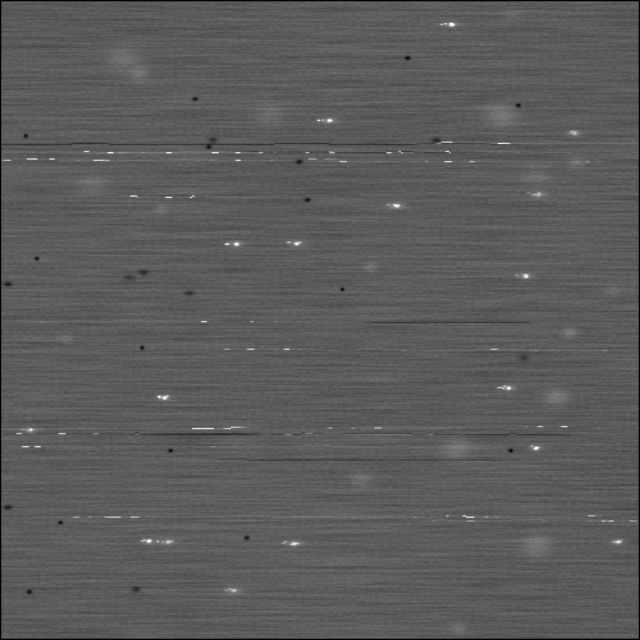
Give the GLSL for this texture, as a WebGL 1 fragment shader.

```glsl
precision highp float;
uniform vec2 u_resolution;

const float BASE_GREY = 0.357;
const float BORDER = 0.002;

vec2 hash2(vec2 p) {
  vec3 q = fract(vec3(p.xyx) * vec3(0.1031, 0.1030, 0.0973));
  q += dot(q, q.yzx + 33.33);
  return fract((q.xx + q.yz) * q.zy);
}

float gradientDot(vec2 cell, vec2 offset) {
  float angle = 6.2832 * hash2(cell).x;
  return dot(vec2(cos(angle), sin(angle)), offset);
}

float gradientNoise(vec2 p) {
  vec2 i = floor(p);
  vec2 f = p - i;
  vec2 u = f * f * f * (f * (f * 6.0 - 15.0) + 10.0);
  vec2 e = vec2(1.0, 0.0);
  float low = mix(gradientDot(i, f), gradientDot(i + e, f - e), u.x);
  float high = mix(gradientDot(i + e.yx, f - e.yx), gradientDot(i + e.xx, f - e.xx), u.x);
  return mix(low, high, u.y);
}

float blob(vec2 d, vec2 radius) {
  vec2 q = d / radius;
  return exp(-dot(q, q));
}

// Brushed rows, fine grain and slow shading
float brushedSurface(vec2 uv) {
  float rows = 0.060 * gradientNoise(uv * vec2(4.0, 187.0) + 7.3);
  rows += 0.052 * gradientNoise(uv * vec2(13.0, 331.0) + 41.7);
  float grain = 0.046 * gradientNoise(uv * vec2(140.0, 307.0) + 83.1);
  float shading = 0.018 * gradientNoise(uv * vec2(2.0, 5.0) + 3.6);
  return rows + grain + shading;
}

// Wide, faint bright clouds
float glows(vec2 uv) {
  float sum = 0.0;
  for (int i = 0; i < 18; i++) {
    vec2 id = vec2(float(i), 11.0);
    vec2 size = hash2(id + 50.0);
    vec2 radius = mix(0.008, 0.022, size.x * size.x) * vec2(1.2, 0.9);
    sum += mix(0.04, 0.13, size.y) * blob(uv - hash2(id), radius);
  }
  return sum;
}

// Small dark pits, some of them soft and wide
float pits(vec2 uv) {
  float sum = 0.0;
  for (int i = 0; i < 24; i++) {
    vec2 id = vec2(float(i), 23.0);
    float softness = hash2(id + 70.0).x;
    softness *= softness;
    vec2 radius = mix(vec2(0.0032, 0.003), vec2(0.009, 0.005), softness);
    sum += mix(0.36, 0.10, softness) * blob(uv - hash2(id), radius);
  }
  return sum;
}

// Bright specks with a broken tail on the left and a soft halo
float sparks(vec2 uv) {
  float sum = 0.0;
  for (int i = 0; i < 17; i++) {
    vec2 id = vec2(float(i), 37.0);
    vec2 d = uv - hash2(id);
    float strength = mix(0.3, 1.0, hash2(id + 90.0).x);
    sum += strength * 0.65 * blob(d, vec2(0.0034, 0.0026));
    sum += 0.14 * blob(d, vec2(0.013, 0.005));
    for (int j = 0; j < 4; j++) {
      vec2 r = hash2(id + vec2(200.0, 7.0 * float(j)));
      vec2 crumb = vec2(mix(-0.017, 0.006, r.x), mix(-0.001, 0.0035, r.y));
      sum += strength * 0.4 * blob(d - crumb, vec2(0.0024, 0.0013));
    }
  }
  return sum;
}

// Thin horizontal scratches, gathered mostly in two bands
float scratches(vec2 uv) {
  float sum = 0.0;
  for (int i = 0; i < 22; i++) {
    float k = float(i);
    vec2 place = hash2(vec2(k, 53.0));
    vec2 kind = hash2(vec2(k, 67.0));
    float band = mod(k, 3.0);
    float y = band < 0.5 ? 0.745 + 0.035 * place.y
            : band < 1.5 ? 0.300 + 0.038 * place.y
            : mix(0.18, 0.70, place.y);
    float halfLength = mix(0.12, 0.60, kind.x);
    float reach = smoothstep(halfLength, halfLength * 0.7, abs(uv.x - place.x));
    float hop = 0.002 * step(0.22, gradientNoise(vec2(uv.x * 9.0, k * 5.3)));
    float row = (uv.y - y - hop) / 0.0012;
    float dashes = smoothstep(0.12, 0.32, gradientNoise(vec2(uv.x * 55.0, k * 3.7 + 0.4)));
    float patches = smoothstep(-0.1, 0.25, gradientNoise(vec2(uv.x * 6.0, k * 2.9 + 0.3)));
    float bright = 0.05 + 0.50 * dashes * patches;
    float level = kind.y < 0.3 ? -0.13 : bright;
    sum += level * reach * exp(-row * row);
  }
  return sum;
}

void main() {
  vec2 uv = gl_FragCoord.xy / u_resolution;
  float grey = BASE_GREY + brushedSurface(uv) + glows(uv) + scratches(uv);
  grey += sparks(uv) - pits(uv);

  // Black frame
  vec2 edge = min(uv, 1.0 - uv);
  vec2 inside = clamp((edge - BORDER) * u_resolution + 0.5, 0.0, 1.0);
  grey = clamp(grey, 0.0, 1.0) * inside.x * inside.y;
  gl_FragColor = vec4(vec3(grey), 1.0);
}
```
